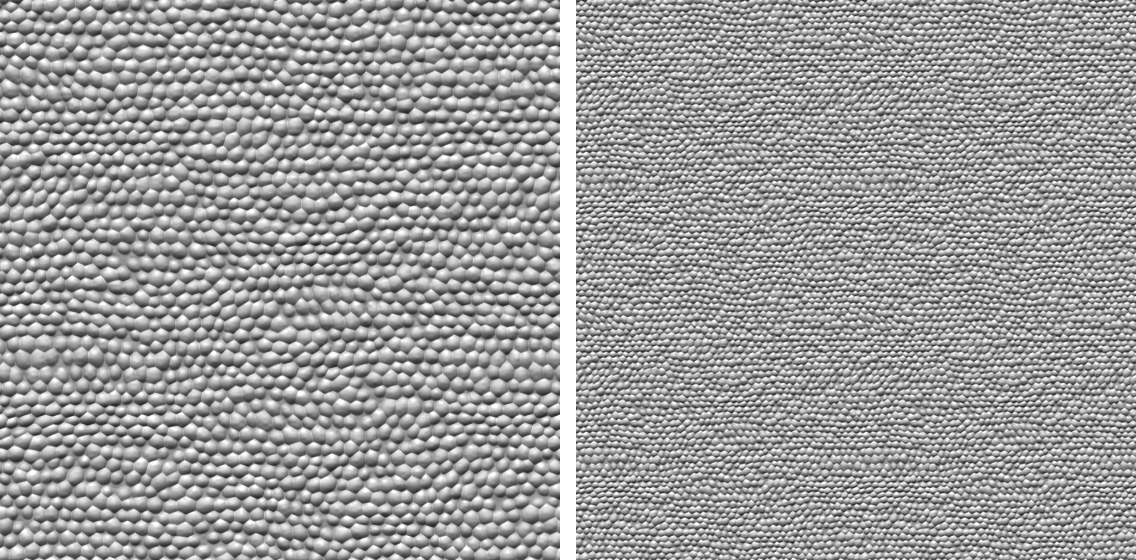
Left, the tile; right, the same tile 2 across and 2 down.
Reproduce this texture procedurally as a WebGL 2 fragment shader.

```glsl
#version 300 es
precision highp float;
// A sheet of tightly packed grey beads, lit from above.
// Domes on a jittered, staggered grid are softly joined into a height field;
// its slope is shaded, and wrapped noise roughens it. The result tiles.

uniform vec2 u_resolution;
out vec4 fragColor;

const vec2  GRID        = vec2(40.0, 46.0);   // beads per tile, rows must be even
const vec2  ASPECT      = vec2(1.0, GRID.x / GRID.y);
const float JITTER      = 0.36;               // spread of bead centres, in cells
const float RADIUS_MIN  = 0.41;
const float RADIUS_MAX  = 0.67;
const float DOME        = 0.64;               // bead steepness
const float JOIN        = 24.0;               // higher gives sharper creases
const float FLOOR       = -0.02;              // height of the web between beads
const vec2  WARP_PERIOD = vec2(7.0, 10.0);
const float WARP        = 0.9;
const vec2  LUMP_PERIOD = vec2(32.0, 58.0);
const float LUMP        = 0.13;
const vec2  GRAIN_PERIOD = vec2(118.0, 164.0);
const float GRAIN       = 0.035;
const float SLOPE_STEP  = 0.05;               // in cells
const vec3  LIGHT       = vec3(-0.12, 0.79, 0.60);
const float SHADOW_TONE = 0.32;
const float LIGHT_GAIN  = 0.60;
const float CREASE_TONE = 0.84;
const float GLINT       = 0.20;

vec2 hash2(vec2 p) {
    vec2 k = vec2(dot(p, vec2(127.1, 311.7)), dot(p, vec2(269.5, 183.3)));
    return fract(sin(k) * 43758.5453);
}

// Two channels of smooth value noise that wrap over the tile
vec2 wrapNoise(vec2 uv, vec2 period) {
    vec2 q = uv * period;
    vec2 i = floor(q);
    vec2 f = q - i;
    f = f * f * (3.0 - 2.0 * f);
    vec2 a = hash2(mod(i, period) + period);
    vec2 b = hash2(mod(i + vec2(1.0, 0.0), period) + period);
    vec2 c = hash2(mod(i + vec2(0.0, 1.0), period) + period);
    vec2 d = hash2(mod(i + 1.0, period) + period);
    return mix(mix(a, b, f.x), mix(c, d, f.x), f.y);
}

// Soft maximum of the nearby domes and the floor
float beads(vec2 p) {
    float sum = exp(JOIN * FLOOR);
    float baseRow = floor(p.y);
    for (int j = -1; j <= 1; j++) {
        float row = baseRow + float(j);
        float stagger = 0.5 * mod(row, 2.0);
        float baseColumn = floor(p.x - stagger);
        for (int i = -1; i <= 1; i++) {
            vec2 cell = vec2(baseColumn + float(i), row);
            vec2 id = mod(cell, GRID);
            vec2 offset = (hash2(id) - 0.5) * JITTER;
            float radius = mix(RADIUS_MIN, RADIUS_MAX, hash2(id + 71.0).x);
            vec2 centre = cell + vec2(0.5 + stagger, 0.5) + offset;
            vec2 d = (p - centre) * ASPECT;
            float dome = DOME * (radius * radius - dot(d, d)) / radius;
            sum += exp(JOIN * dome);
        }
    }
    return log(sum) / JOIN;
}

float surface(vec2 uv) {
    vec2 warp = (wrapNoise(uv, WARP_PERIOD) - 0.5) * WARP;
    float lump = wrapNoise(uv, LUMP_PERIOD).x - 0.5;
    float grain = wrapNoise(uv, GRAIN_PERIOD).x - 0.5;
    return beads(uv * GRID + warp) + LUMP * lump + GRAIN * grain;
}

void main() {
    vec2 uv = gl_FragCoord.xy / u_resolution;

    // Slope by central differences
    vec2 dx = vec2(SLOPE_STEP / GRID.x, 0.0);
    vec2 dy = vec2(0.0, SLOPE_STEP / (GRID.y * ASPECT.y));
    float right = surface(uv + dx);
    float left  = surface(uv - dx);
    float above = surface(uv + dy);
    float below = surface(uv - dy);
    vec2 slope = vec2(right - left, above - below) / (2.0 * SLOPE_STEP);
    float height = 0.25 * (right + left + above + below);

    // Directional light, darkened creases and broken glints
    vec3 normal = normalize(vec3(-slope, 1.0));
    float lit = dot(normal, normalize(LIGHT));
    float tone = SHADOW_TONE + LIGHT_GAIN * lit;
    tone *= mix(CREASE_TONE, 1.0, smoothstep(0.0, 0.2, height));
    float fleck = wrapNoise(uv, GRAIN_PERIOD).y;
    tone += GLINT * pow(max(lit, 0.0), 8.0) * smoothstep(0.3, 0.9, fleck);

    fragColor = vec4(vec3(clamp(tone, 0.12, 1.0)), 1.0);
}
```
